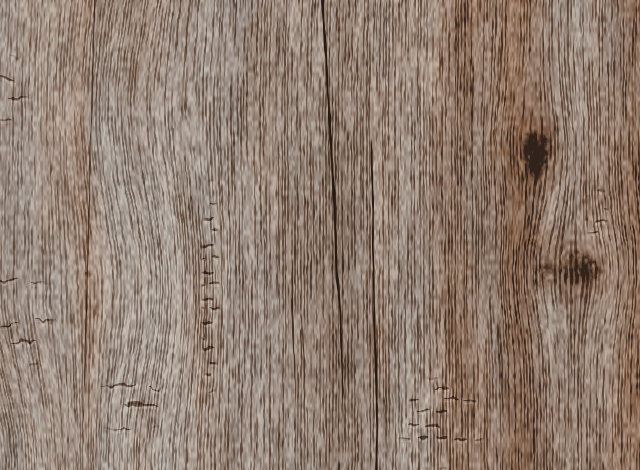
Write a WebGL 1 fragment shader that draws this texture.

```glsl
precision highp float;
uniform vec2 u_resolution;

// Wood tones, dark to light
const vec3 INK = vec3(0.09, 0.065, 0.055);
const vec3 BARK = vec3(0.28, 0.21, 0.17);
const vec3 UMBER = vec3(0.42, 0.32, 0.25);
const vec3 TAUPE = vec3(0.49, 0.41, 0.36);
const vec3 DUN = vec3(0.57, 0.50, 0.45);
const vec3 SAND = vec3(0.65, 0.59, 0.55);
const vec3 PALE = vec3(0.78, 0.74, 0.69);
const vec3 WARM_TINT = vec3(0.04, -0.002, -0.03);

// Sizes are in canvas heights
const float BASE_TONE = 0.59;
const float GROOVE_FREQ = 150.0;
const float GROOVE_DEPTH = 0.26;
const float FIBRE_DEPTH = 0.21;
const float STREAK_DEPTH = 0.14;
const vec2 UPPER_KNOT = vec2(1.14, 0.685);
const vec2 LOWER_KNOT = vec2(1.215, 0.42);
const vec2 PIN_KNOT = vec2(0.188, 0.417);

float hash(vec2 p) {
  vec3 q = fract(p.xyx * 0.1031);
  q += dot(q, q.yzx + 33.33);
  return fract((q.x + q.y) * q.z);
}

float noise(vec2 p) {
  vec2 i = floor(p), f = fract(p);
  f = f * f * (3.0 - 2.0 * f);
  return mix(mix(hash(i), hash(i + vec2(1, 0)), f.x),
             mix(hash(i + vec2(0, 1)), hash(i + vec2(1, 1)), f.x), f.y);
}

float fbm(vec2 p) {
  float sum = 0.0, amp = 0.53;
  for (int i = 0; i < 4; i++) {
    sum += amp * noise(p);
    p = p * 2.03 + 17.3;
    amp *= 0.5;
  }
  return sum;
}

float blob(vec2 p, vec2 centre, vec2 size) {
  vec2 d = (p - centre) / size;
  return exp(-dot(d, d));
}

float band(float x, float centre, float width) {
  float d = (x - centre) / width;
  return exp(-d * d);
}

// Grain lines bulge sideways around a knot
float bend(vec2 p, vec2 knot, vec2 size) {
  return -0.45 * (p.x - knot.x) * blob(p, knot, size);
}

// Jittered thin furrows with ragged edges, broken along their length
float grooves(vec2 q) {
  float x = q.x * GROOVE_FREQ, id = floor(x);
  float seed = hash(vec2(id, 3.0));
  float d = abs(fract(x) - 0.5 - 0.34 * (seed - 0.5));
  float halfWidth = 0.14 + 0.22 * noise(vec2(id * 5.3, q.y * 75.0));
  float run = 0.6 * noise(vec2(id * 3.7, q.y * 8.0 + seed * 50.0))
    + 0.4 * noise(vec2(id * 7.1, q.y * 34.0));
  return smoothstep(0.3, 0.62, run) * (1.0 - smoothstep(halfWidth - 0.11, halfWidth + 0.11, d));
}

// Long split running down the board
float split(vec2 p, float topX, float lean, float low, float high, float width) {
  float x = topX + lean * (1.0 - p.y) + 0.008 * (fbm(vec2(p.y * 9.0, topX * 90.0)) - 0.5);
  float w = width * (0.5 + noise(vec2(p.y * 40.0, topX * 40.0)));
  w *= smoothstep(low, low + 0.3, p.y) * (1.0 - smoothstep(high - 0.05, high, p.y));
  float soft = 0.6 / u_resolution.y;
  return (1.0 - smoothstep(w - soft, w + soft, abs(p.x - x))) * smoothstep(0.0, 0.0007, w);
}

// Short ragged cracks across the grain
float chips(vec2 p, vec2 freq) {
  vec2 g = p * freq + vec2(0.0, 0.5 * noise(p * vec2(24.0, 9.0)));
  g.x += 0.5 * mod(floor(g.y), 2.0);
  vec2 id = floor(g), f = fract(g) - 0.5;
  float y = 0.4 * (hash(id + 7.0) - 0.5) + 0.22 * (noise(p * 110.0) - 0.5);
  float reach = 0.25 + 0.23 * hash(id + 19.0);
  float d = abs(f.y - y) / freq.y;
  float w = 0.0026 * (1.0 - smoothstep(reach * 0.5, reach, abs(f.x)));
  return step(0.3, hash(id)) * (1.0 - smoothstep(w * 0.4, w + 0.001, d)) * smoothstep(0.0, 0.001, w);
}

float wornChips(vec2 p) {
  float small = blob(p, vec2(0.94, 0.1), vec2(0.095, 0.1))
    + blob(p, vec2(0.448, 0.38), vec2(0.02, 0.24))
    + 0.7 * blob(p, vec2(1.27, 0.54), vec2(0.03, 0.09));
  float large = blob(p, vec2(0.28, 0.14), vec2(0.075, 0.07))
    + blob(p, vec2(0.02, 0.32), vec2(0.1, 0.12)) + 0.6 * blob(p, vec2(0.02, 0.8), vec2(0.06, 0.12));
  return smoothstep(0.25, 0.6, small) * chips(p, vec2(25.0, 36.0))
    + smoothstep(0.25, 0.6, large) * chips(p, vec2(10.0, 23.0));
}

vec3 woodRamp(float t) {
  vec3 c = mix(INK, BARK, clamp((t - 0.06) / 0.16, 0.0, 1.0));
  c = mix(c, UMBER, clamp((t - 0.22) / 0.12, 0.0, 1.0));
  c = mix(c, TAUPE, clamp((t - 0.34) / 0.09, 0.0, 1.0));
  c = mix(c, DUN, clamp((t - 0.43) / 0.085, 0.0, 1.0));
  c = mix(c, SAND, clamp((t - 0.515) / 0.085, 0.0, 1.0));
  return mix(c, PALE, clamp((t - 0.6) / 0.14, 0.0, 1.0));
}

void main() {
  vec2 p = gl_FragCoord.xy / u_resolution.y;

  // Flow of the grain
  float wave = mix(0.06, 0.008, smoothstep(0.25, 0.55, p.x));
  vec2 q = p;
  q.x += wave * (noise(p * vec2(3.0, 2.6)) - 0.5) + 0.0022 * (noise(p * vec2(55.0, 42.0)) - 0.5);
  q.x += bend(p, UPPER_KNOT, vec2(0.08, 0.13)) + bend(p, LOWER_KNOT, vec2(0.11, 0.12));

  // Broad bands, streaks and fibres
  float brown = 0.8 * band(q.x, 0.98, 0.06) + 0.9 * band(q.x, 1.11, 0.05) + band(q.x, 1.36, 0.07)
    + 0.4 * band(q.x, 0.74, 0.04) + 0.35 * band(q.x, 0.19, 0.02);
  brown *= 0.45 + 1.1 * fbm(q * vec2(9.0, 2.2));
  float tone = BASE_TONE - 0.1 * brown;
  tone += 0.07 * blob(p, vec2(0.3, 0.25), vec2(0.16, 0.5)) + 0.03 * band(q.x, 0.89, 0.05);
  tone += STREAK_DEPTH * (fbm(q * vec2(22.0, 2.2)) - 0.5);
  tone += FIBRE_DEPTH * (noise(q * vec2(310.0, 95.0)) - 0.5);
  tone += 0.07 * (noise(q * vec2(90.0, 14.0) + 31.0) - 0.5);
  float contrast = mix(0.75, 1.0, smoothstep(0.1, 0.5, p.x));
  tone -= GROOVE_DEPTH * contrast * grooves(q);

  // Knots with rough cores and stained halos
  float rough = fbm(p * vec2(110.0, 90.0));
  float halo = blob(p, UPPER_KNOT + vec2(0.0, -0.01), vec2(0.05, 0.09))
    + blob(p, LOWER_KNOT, vec2(0.1, 0.06)) + 0.7 * blob(p, vec2(1.15, 0.49), vec2(0.06, 0.04));
  float core = blob(p, UPPER_KNOT, vec2(0.032, 0.042))
    + 0.6 * blob(p, UPPER_KNOT - vec2(0.0, 0.04), vec2(0.018, 0.04))
    + 0.85 * blob(p, LOWER_KNOT + vec2(0.025, 0.01), vec2(0.045, 0.04))
    + 0.7 * blob(p, LOWER_KNOT - vec2(0.06, 0.0), vec2(0.028, 0.035))
    + blob(p, PIN_KNOT, vec2(0.01, 0.009));
  tone -= 0.1 * halo + 0.3 * smoothstep(0.2, 0.9, core * (0.1 + 1.6 * rough));

  // Cross cracks with a lit lower lip, then the long splits
  tone += 0.06 * wornChips(p + vec2(0.0, 0.006));
  tone -= 0.3 * min(wornChips(p), 1.0);
  float gap = split(p, 0.688, 0.05, 0.05, 1.2, 0.0024);
  gap = max(gap, split(p, 0.785, 0.018, -0.35, 0.72, 0.0019));
  gap = max(gap, split(p, 0.8, 0.0, 0.85, 1.2, 0.0016));
  gap = max(gap, 0.75 * split(p, 0.203, -0.03, 0.0, 1.2, 0.0014));
  gap = max(gap, 0.8 * split(p, 0.61, 0.02, 0.05, 0.45, 0.0017));
  gap = max(gap, 0.7 * split(p, 0.63, 0.02, 0.0, 0.32, 0.0016));
  tone = mix(max(tone, 0.14), 0.1, gap);

  // Warm stain against weathered grey
  float warmth = brown + 0.7 * halo + 1.4 * (fbm(q * vec2(16.0, 3.0) + 9.0) - 0.52) - 0.1;
  vec3 colour = woodRamp(tone) + WARM_TINT * clamp(warmth, -0.5, 1.2) * smoothstep(0.1, 0.4, tone);
  gl_FragColor = vec4(colour, 1.0);
}
```
